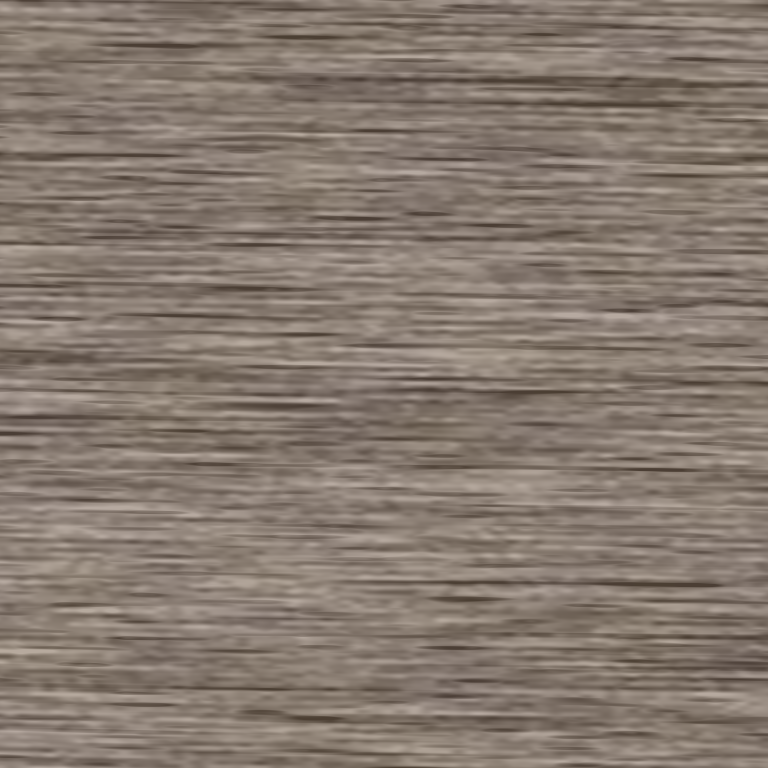
A Shadertoy shader for this texture:

```glsl
// Grey-brown wood veneer with fine, broken horizontal grain.

const vec3 BASE_COLOR = vec3(0.544, 0.494, 0.454);
const vec3 WARM_TINT = vec3(0.003, 0.004, -0.007);
const float GRAIN_SLOPE = 0.014;     // grain sinks slightly to the right
const float WAVE_HEIGHT = 0.002;
const float TONE_MIN = -0.25;
const float TONE_MAX = 0.17;

// Streak frequencies: along the grain, across the grain
const vec2 FIBRE_FREQ = vec2(9.0, 165.0);
const vec2 STRAND_FREQ = vec2(5.0, 105.0);
const vec2 BAND_FREQ = vec2(1.5, 30.0);
const vec2 MOTTLE_FREQ = vec2(60.0, 175.0);
const vec2 DASH_FREQ = vec2(12.0, 140.0);
const vec2 LINE_FREQ = vec2(2.0, 120.0);
const vec2 PATCH_FREQ = vec2(4.0, 10.0);

// Contrast of each layer
const float FIBRE_GAIN = 0.20;
const float STRAND_GAIN = 0.12;
const float BAND_GAIN = 0.075;
const float MOTTLE_GAIN = 0.13;
const float PATCH_GAIN = 0.02;
const float DASH_DEPTH = 0.16;
const float LINE_DEPTH = 0.12;
const float EDGE_CONTRAST = 0.5;     // how strongly a row opposes the next one
const float DASH_RAGGEDNESS = 0.2;

float hash(vec2 p) {
    vec3 q = fract(vec3(p.xyx) * 0.1031);
    q += dot(q, q.yzx + 33.33);
    return fract((q.x + q.y) * q.z);
}

// One row of smooth noise, shifted so that streak ends do not line up
float rowNoise(float x, float row, float seed) {
    x += 40.0 * hash(vec2(row + 7.0, seed + 91.0));
    float cell = floor(x);
    float blend = smoothstep(0.0, 1.0, x - cell);
    float key = row + seed * 217.0;
    return mix(hash(vec2(cell, key)), hash(vec2(cell + 1.0, key)), blend);
}

float streaks(vec2 p, float seed) {
    float row = floor(p.y);
    float blend = smoothstep(0.0, 1.0, p.y - row);
    return mix(rowNoise(p.x, row, seed), rowNoise(p.x, row + 1.0, seed), blend);
}

// Noise centred on zero
float layer(vec2 p, vec2 freq, float seed) {
    return streaks(p * freq + 50.0, seed) - 0.5;
}

// Noise whose neighbouring rows push apart, for thin separate streaks
float thinLayer(vec2 p, vec2 freq, float seed) {
    vec2 nextRow = vec2(0.0, 1.0 / freq.y);
    return layer(p, freq, seed) - EDGE_CONTRAST * layer(p + nextRow, freq, seed);
}

void mainImage(out vec4 fragColor, in vec2 fragCoord) {
    vec2 uv = fragCoord / iResolution.y;

    // Tilt and gently bend the grain
    vec2 p = uv;
    p.y += GRAIN_SLOPE * uv.x;
    p.y += WAVE_HEIGHT * layer(uv, vec2(3.0, 4.0), 1.0);

    // Light and dark fibres from fine to broad
    float mottle = layer(p, MOTTLE_FREQ, 5.0);
    float tone = FIBRE_GAIN * thinLayer(p, FIBRE_FREQ, 2.0);
    tone += STRAND_GAIN * layer(p, STRAND_FREQ, 3.0);
    tone += BAND_GAIN * layer(p, BAND_FREQ, 4.0);
    tone += MOTTLE_GAIN * mottle;
    tone += PATCH_GAIN * layer(p, PATCH_FREQ, 6.0);

    // Short ragged dark pores and long dark lines
    float pore = thinLayer(p, DASH_FREQ, 7.0) + DASH_RAGGEDNESS * mottle;
    float dash = smoothstep(0.18, 0.50, pore);
    float line = smoothstep(0.24, 0.44, layer(p, LINE_FREQ, 8.0));
    tone -= DASH_DEPTH * dash + LINE_DEPTH * line;
    tone = clamp(tone, TONE_MIN, TONE_MAX);

    // Faint drift between warm and cool brown
    float warmth = 2.0 * layer(p, PATCH_FREQ * 2.0, 9.0);
    vec3 color = BASE_COLOR + tone + WARM_TINT * warmth;
    fragColor = vec4(color, 1.0);
}
```
